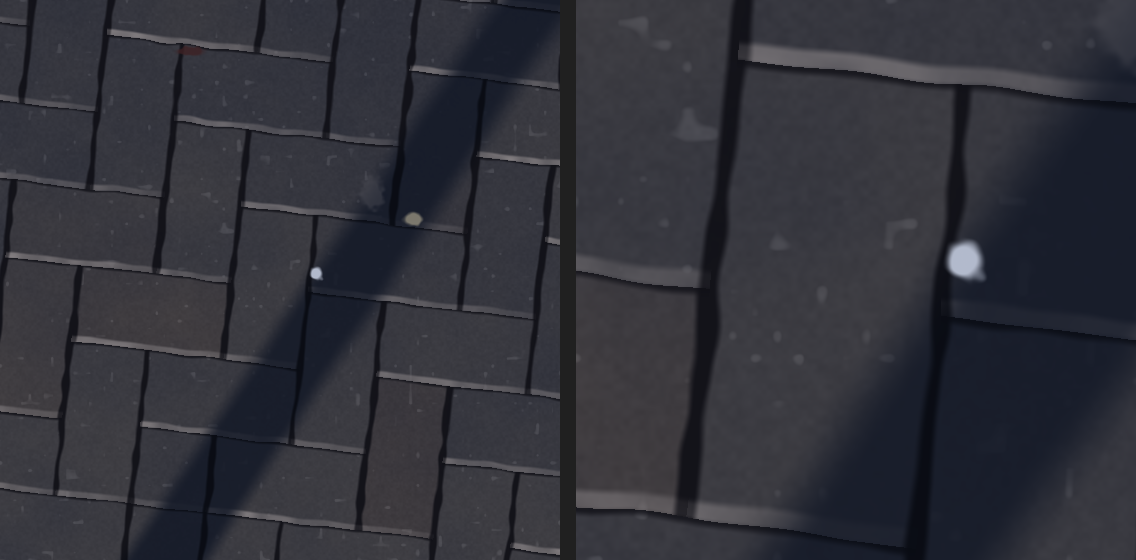
Left: the whole. Right: its middle third, enlarged.
Reproduce this texture procedurally as a three.js fragment shader.

```glsl
// Dark herringbone paving, slightly skewed, with black upright joints and sunlit
// lower edges. A sheared grid is folded into 2:1 bricks by diagonal index modulo 4;
// noise adds wear and grain, and a soft pole shadow crosses the paving.
#define GRID_ORIGIN vec2(0.4297, 0.6315)
#define STEP_ACROSS vec2(0.1354, -0.0159)
#define STEP_DOWN vec2(-0.0154, -0.1367)
#define JOINT_WIDTH 0.040
#define EDGE_WIDTH 0.032
#define EDGE_SOFTNESS 0.020
#define CUT_BRICK vec2(-1.0, 3.0)
#define SHADOW_WIDTH 0.061
#define GRAIN 0.030

varying vec2 vUv;

float hash(vec2 p) {
  vec3 q = fract(vec3(p.xyx) * 0.1031);
  q += dot(q, q.yzx + 33.33);
  return fract((q.x + q.y) * q.z);
}

float noise(vec2 p) {
  vec2 i = floor(p), f = fract(p);
  f = f * f * (3.0 - 2.0 * f);
  return mix(mix(hash(i), hash(i + vec2(1.0, 0.0)), f.x),
             mix(hash(i + vec2(0.0, 1.0)), hash(i + 1.0), f.x), f.y);
}

float fbm(vec2 p) {
  float sum = 0.0, gain = 0.5;
  for (int i = 0; i < 4; i++) {
    sum += gain * noise(p);
    p = p * 2.03 + 17.1;
    gain *= 0.5;
  }
  return sum;
}

float cross2(vec2 a, vec2 b) { return a.x * b.y - a.y * b.x; }

// 1 inside the given half-width, falling softly to 0
float band(float d, float halfWidth) {
  return 1.0 - smoothstep(halfWidth - EDGE_SOFTNESS, halfWidth + EDGE_SOFTNESS, abs(d));
}

// Irregular round patch
float crumb(vec2 p, vec2 centre, vec2 radius) {
  float d = length((p - centre) / radius) + 0.5 * (noise(p * 130.0) - 0.5);
  return 1.0 - smoothstep(0.65, 1.25, d);
}

void main() {
  // Canvas to grid cells: x across, y down
  vec2 d = vUv - GRID_ORIGIN;
  vec2 cell = vec2(cross2(d, STEP_DOWN), cross2(STEP_ACROSS, d)) / cross2(STEP_ACROSS, STEP_DOWN);
  cell += 0.035 * (vec2(noise(vUv * 24.0), noise(vUv * 24.0 + 50.0)) - 0.5);

  // Fold cells into upright and flat bricks
  vec2 brick = floor(cell);
  float phase = mod(brick.x - brick.y, 4.0);
  bool flatBrick = phase > 0.5 && phase < 2.5;
  if (phase > 2.5) brick.y -= 1.0;
  else if (phase > 1.5) brick.x -= 1.0;
  vec2 size = flatBrick ? vec2(2.0, 1.0) : vec2(1.0, 2.0);
  vec2 local = cell - brick;
  if (distance(brick, CUT_BRICK) < 0.5) {
    size.y = 1.0;
    brick.y += 0.5 * floor(local.y);
    local.y = fract(local.y);
  }
  float tone = hash(brick + 71.0);
  float wear = hash(brick + 123.0);

  // Brick faces: cool at the top, warmer and paler below
  float patches = fbm(vUv * 9.0);
  float pale = clamp(0.75 - 0.55 * vUv.y + 0.5 * (tone - 0.5) + 0.9 * (patches - 0.45), 0.0, 1.0);
  vec3 colour = mix(vec3(0.190, 0.197, 0.236), vec3(0.243, 0.240, 0.260), pale);
  float brown = smoothstep(0.7, 1.0, wear) * smoothstep(0.85, 0.2, vUv.y);
  colour += brown * vec3(0.020, 0.002, -0.012);
  float grain = 0.6 * noise(vUv * 190.0) + 0.4 * noise(vUv * 330.0 + 9.0) - 0.5;
  colour += GRAIN * grain;
  colour += 0.07 * smoothstep(0.86, 0.98, noise(vUv * 75.0 + 31.0));

  // Soft pole shadow, running from lower left to upper right
  float across = (vUv.x - 0.957 + 0.66 * (1.0 - vUv.y)) / 1.198;
  across += 0.008 * (noise(vUv * 9.0) - 0.5);
  float blur = mix(0.017, 0.028, vUv.y);
  float shadow = 1.0 - smoothstep(SHADOW_WIDTH - blur, SHADOW_WIDTH + blur, abs(across));
  vec3 shadowColour = vec3(0.088, 0.108, 0.158) + 0.10 * (colour - 0.22);
  colour = mix(colour, shadowColour, 0.94 * shadow);

  // Black upright joints and thin dark upper seams
  float ragged = 0.6 + 0.8 * noise(vUv * 38.0 + 5.0);
  float sideGap = min(local.x, size.x - local.x);
  float joint = band(sideGap, JOINT_WIDTH * ragged * (0.8 + 0.5 * wear));
  float seam = 0.8 * band(local.y, 0.022 * ragged);
  vec3 jointColour = mix(vec3(0.065, 0.065, 0.090), vec3(0.035, 0.045, 0.075), shadow);

  // Sunlit lower edge, fading to the right and dulled in shadow
  float light = mix(1.0, 0.45, local.x / size.x) * (flatBrick ? 1.0 : 0.65);
  light *= (0.65 + 0.35 * tone) * (0.6 + 0.6 * noise(vUv * 45.0)) * (1.0 - 0.85 * shadow);
  float edge = band(local.y - size.y + 0.035, EDGE_WIDTH * (0.8 + 0.4 * ragged));
  colour = mix(colour, jointColour, seam);
  colour = mix(colour, vec3(0.52, 0.50, 0.51), clamp(edge * light, 0.0, 1.0));
  colour = mix(colour, jointColour, 0.95 * joint * (1.0 - 0.5 * edge * light));

  // Pebble, dry crumbs, leaf and a dusty smear
  colour = mix(colour, vec3(0.33, 0.33, 0.36), 0.4 * crumb(vUv, vec2(0.664, 0.655), vec2(0.022, 0.030)));
  colour = mix(colour, vec3(0.55, 0.53, 0.47), 0.85 * crumb(vUv, vec2(0.738, 0.608), vec2(0.016, 0.011)));
  colour = mix(colour, vec3(0.24, 0.13, 0.14), 0.8 * crumb(vUv, vec2(0.342, 0.909), vec2(0.024, 0.009)));
  colour = mix(colour, vec3(0.70, 0.73, 0.80), crumb(vUv, vec2(0.566, 0.511), vec2(0.011, 0.012)));

  gl_FragColor = vec4(colour, 1.0);
}
```
